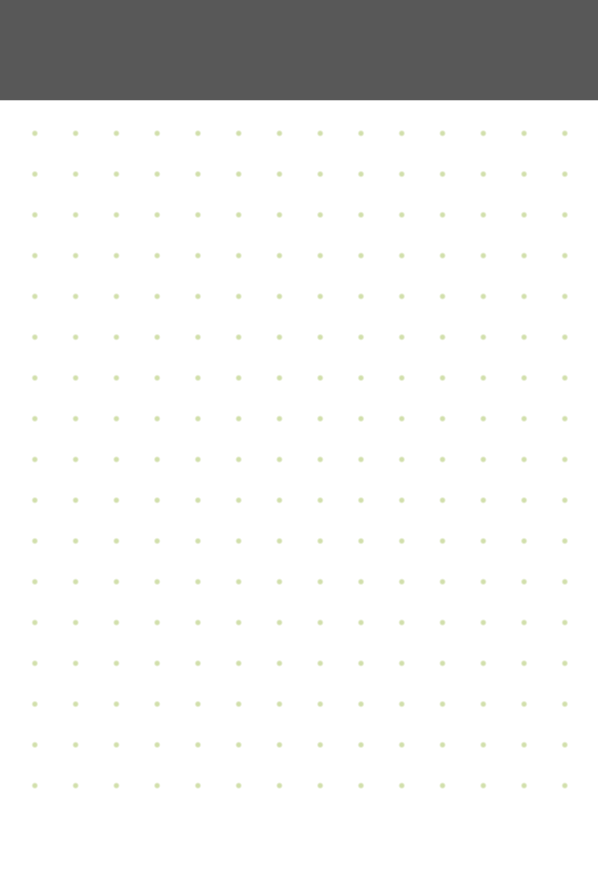
Write a Shadertoy shader that draws this pattern.

```glsl
// Draws a dot-grid notebook page with a dark grey band across the top.

const vec3 PAPER = vec3(1.0);
const vec3 BAND = vec3(0.345);
const vec3 DOT = vec3(0.82, 0.875, 0.67);

// Lengths are fractions of the canvas height, measured from the top left.
const float BAND_HEIGHT = 0.112;
const float PITCH = 0.0455;
const float DOT_RADIUS = 0.0028;
const vec2 FIRST_DOT = vec2(0.0389, 0.1488);
const vec2 GRID_COUNT = vec2(14.0, 17.0);

// Coverage of a shape with signed distance d, softened over a given width.
float coverage(float d, float softness) {
    return 1.0 - smoothstep(-softness, softness, d);
}

// Signed distance to the nearest dot of a finite square grid.
float dotGrid(vec2 p, vec2 first, vec2 count, float pitch, float radius) {
    vec2 cell = clamp(round((p - first) / pitch), vec2(0.0), count - 1.0);
    return length(p - first - cell * pitch) - radius;
}

void mainImage(out vec4 fragColor, in vec2 fragCoord) {
    float pixel = 1.0 / iResolution.y;
    vec2 p = vec2(fragCoord.x, iResolution.y - fragCoord.y) * pixel;

    // Dots with slightly soft rims
    float dots = dotGrid(p, FIRST_DOT, GRID_COUNT, PITCH, DOT_RADIUS);
    vec3 color = mix(PAPER, DOT, coverage(dots, max(0.0015, 0.7 * pixel)));

    // Header band
    color = mix(color, BAND, coverage(p.y - BAND_HEIGHT, 0.5 * pixel));

    fragColor = vec4(color, 1.0);
}
```
